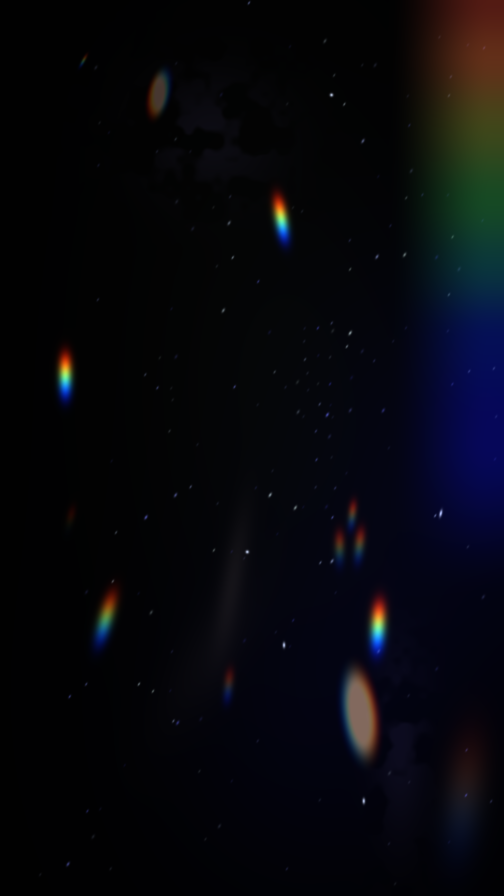
A WebGL 1 fragment shader for this background:

```glsl
precision highp float;
// Dark dusty space with a soft spectrum on the right edge, prismatic glints and fine specks.

uniform vec2 u_resolution;

const float DISPERSION = 0.55;

float hash(vec2 p) {
  return fract(sin(dot(p, vec2(127.1, 311.7))) * 43758.5453);
}

float noise(vec2 p) {
  vec2 i = floor(p), f = fract(p);
  f = f * f * (3.0 - 2.0 * f);
  return mix(mix(hash(i), hash(i + vec2(1.0, 0.0)), f.x),
             mix(hash(i + vec2(0.0, 1.0)), hash(i + vec2(1.0, 1.0)), f.x), f.y);
}

// Elliptical glow; slant shears the ellipse along x.
float glow(vec2 p, vec2 center, vec2 size, float slant) {
  vec2 d = p - center;
  d.x -= slant * d.y;
  d /= size;
  return exp(-dot(d, d));
}

// Glow whose colour channels are split along the shift vector.
vec3 glint(vec2 p, vec2 center, vec2 size, vec2 shift, float slant) {
  return vec3(glow(p, center + shift, size, slant),
              glow(p, center, size, slant),
              glow(p, center - shift, size, slant));
}

// Narrow rainbow flare, red above and blue below.
vec3 flare(vec2 p, vec2 center, float size, float slant) {
  vec2 shift = vec2(slant, 1.0) * size * DISPERSION;
  return glint(p, center, vec2(0.32, 0.72) * size, shift, slant);
}

// Broad pale bokeh with a flat centre and coloured rims.
vec3 bokeh(vec2 p, vec2 center, vec2 size, vec2 shift, float slant) {
  vec3 g = glint(p, center, size, shift, slant);
  return smoothstep(0.12, 0.65, g);
}

vec3 edgeSpectrum(vec2 p, float width) {
  vec3 c = mix(vec3(0.0), vec3(0.012, 0.015, 0.27), smoothstep(0.33, 0.51, p.y));
  c = mix(c, vec3(0.01, 0.05, 0.28), smoothstep(0.53, 0.64, p.y));
  c = mix(c, vec3(0.03, 0.20, 0.20), smoothstep(0.62, 0.71, p.y));
  c = mix(c, vec3(0.08, 0.28, 0.12), smoothstep(0.69, 0.78, p.y));
  c = mix(c, vec3(0.25, 0.27, 0.09), smoothstep(0.77, 0.87, p.y));
  c = mix(c, vec3(0.38, 0.18, 0.09), smoothstep(0.85, 0.94, p.y));
  c = mix(c, vec3(0.32, 0.10, 0.07), smoothstep(0.93, 1.0, p.y));
  return c * smoothstep(width - 0.13, width - 0.015, p.x);
}

vec3 ambient(vec2 p) {
  vec3 c = vec3(0.004, 0.004, 0.005);
  c += vec3(0.014, 0.018, 0.014) * glow(p, vec2(0.31, 0.58), vec2(0.16, 0.32), 0.0);
  c += vec3(0.005, 0.008, 0.075) * glow(p, vec2(0.54, 0.47), vec2(0.19, 0.24), 0.0);
  c += vec3(0.003, 0.004, 0.050) * glow(p, vec2(0.36, 0.20), vec2(0.17, 0.20), 0.0);
  c += vec3(0.060, 0.052, 0.050) * glow(p, vec2(0.260, 0.355), vec2(0.013, 0.075), 0.17);
  c += vec3(0.025, 0.022, 0.020) * glow(p, vec2(0.235, 0.27), vec2(0.035, 0.08), 0.5);
  return c;
}

// Mottled violet film inside an ellipse.
vec3 film(vec2 p, vec2 center, vec2 size) {
  float grain = smoothstep(0.4, 0.6, noise(p * 38.0) * 0.7 + noise(p * 95.0) * 0.3);
  return vec3(0.040, 0.035, 0.065) * grain * glow(p, center, size, 0.0);
}

// One speck per grid cell, kept where its hash falls below the density.
vec3 specks(vec2 p, float cells, float radius) {
  vec2 id = floor(p * cells);
  vec2 center = (id + 0.2 + 0.6 * vec2(hash(id), hash(id + 17.3))) / cells;
  float density = 0.07 * smoothstep(0.04, 0.18, center.x);
  density += 0.45 * glow(center, vec2(0.375, 0.60), vec2(0.045, 0.10), 0.2);
  float level = step(hash(id + 41.7), density) * mix(0.12, 0.6, pow(hash(id + 5.9), 3.0));
  vec3 tint = mix(vec3(0.3, 0.3, 1.0), vec3(0.85, 0.95, 0.9), hash(id + 73.1));
  return tint * level * glow(p, center, vec2(radius, radius * 1.5), 0.4);
}

void main() {
  vec2 p = gl_FragCoord.xy / u_resolution.y;
  float width = u_resolution.x / u_resolution.y;
  float dot1 = max(0.0015, 0.7 / u_resolution.y);

  vec3 color = ambient(p) + edgeSpectrum(p, width);
  color += film(p, vec2(0.235, 0.85), vec2(0.07, 0.065));
  color += film(p, vec2(0.447, 0.17), vec2(0.028, 0.10));

  // Bright and dim rainbow flares
  color += 0.95 * flare(p, vec2(0.314, 0.755), 0.021, -0.15);
  color += 0.95 * flare(p, vec2(0.073, 0.580), 0.021, 0.0);
  color += 0.95 * flare(p, vec2(0.422, 0.300), 0.024, 0.05);
  color += 0.55 * flare(p, vec2(0.118, 0.309), 0.025, 0.25);
  color += vec3(0.40, 0.22, 0.25) * flare(p, vec2(0.393, 0.424), 0.014, 0.1);
  color += vec3(0.35, 0.22, 0.20) * flare(p, vec2(0.379, 0.387), 0.017, 0.0);
  color += vec3(0.40, 0.25, 0.25) * flare(p, vec2(0.401, 0.390), 0.017, 0.1);
  color += vec3(0.25, 0.13, 0.25) * flare(p, vec2(0.255, 0.234), 0.016, 0.1);
  color += vec3(0.12, 0.04, 0.02) * flare(p, vec2(0.078, 0.418), 0.014, 0.2);
  color += 0.22 * flare(p, vec2(0.093, 0.932), 0.006, 0.5);

  // Soft out-of-focus lights
  color += vec3(0.50, 0.40, 0.30) * bokeh(p, vec2(0.401, 0.203), vec2(0.017, 0.047), vec2(0.003, 0.001), -0.12);
  color += vec3(0.27, 0.21, 0.18) * bokeh(p, vec2(0.178, 0.896), vec2(0.010, 0.024), vec2(-0.003, -0.003), 0.15);
  color += vec3(0.13, 0.09, 0.12) * glint(p, vec2(0.518, 0.110), vec2(0.022, 0.052), vec2(0.003, 0.025), 0.1);

  // Dust and the few brightest specks
  color += specks(p, 34.0, dot1) + 0.7 * specks(p + 0.013, 61.0, dot1 * 0.8);
  vec3 pale = vec3(0.70, 0.75, 0.85);
  color += pale * glow(p, vec2(0.370, 0.894), vec2(dot1 * 1.2), 0.0);
  color += pale * glow(p, vec2(0.276, 0.384), vec2(dot1 * 1.2), 0.0);
  color += pale * glow(p, vec2(0.317, 0.280), vec2(dot1, dot1 * 2.0), 0.0);
  color += pale * glow(p, vec2(0.492, 0.427), vec2(dot1, dot1 * 2.5), 0.2);
  color += pale * glow(p, vec2(0.406, 0.106), vec2(dot1, dot1 * 2.0), 0.0);

  gl_FragColor = vec4(color, 1.0);
}
```
